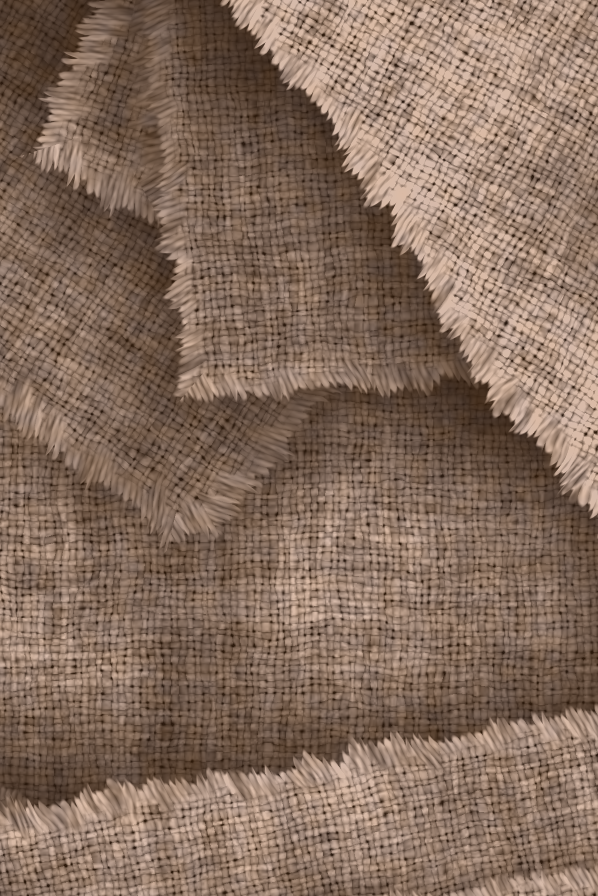
Give the GLSL for this texture, as a Shadertoy shader.

```glsl
#define THREADS 122.0
#define STRANDS 130.0
#define SAMPLES 2
#define SHADOW_REACH 0.15
#define DARK vec3(0.17, 0.10, 0.05)
#define LIGHT vec3(0.76, 0.65, 0.58)

float hash(vec2 p) {
    return fract(sin(dot(p, vec2(127.1, 311.7))) * 43758.5453);
}

float noise(vec2 p) {
    vec2 i = floor(p), f = fract(p);
    f = f * f * (3.0 - 2.0 * f);
    return mix(mix(hash(i), hash(i + vec2(1, 0)), f.x),
               mix(hash(i + vec2(0, 1)), hash(i + vec2(1, 1)), f.x), f.y);
}

// Soft round patch of light or shade
float patchAt(vec2 p, vec2 center, float size) {
    vec2 r = (p - center) / size;
    return exp(-dot(r, r));
}

// Distance along the line a-b, and signed distance to its left side
vec2 edgeFrame(vec2 p, vec2 a, vec2 b) {
    vec2 t = normalize(b - a), r = p - a;
    return vec2(dot(r, t), t.x * r.y - t.y * r.x);
}

vec2 corner(vec2 e, vec2 f) {
    return e.y < f.y ? e : f;
}

// Plain weave of uneven threads, with streaks along them and gaps between
float weave(vec2 p, float angle) {
    float c = cos(angle), s = sin(angle);
    vec2 q = mat2(c, -s, s, c) * p * THREADS;
    q += 0.8 * vec2(noise(q * 0.11), noise(q * 0.11 + 40.0));
    q += 0.6 * vec2(noise(q * vec2(0.9, 0.35)), noise(q * vec2(0.35, 0.9) + 70.0));
    vec2 cell = floor(q), f = abs(fract(q) - 0.5) * 2.0;
    bool over = mod(cell.x + cell.y, 2.0) < 0.5;
    vec2 a = over ? f : f.yx;
    float bump = (1.0 - a.y * a.y) * (1.0 - 0.35 * a.x * a.x);
    vec2 hole = smoothstep(0.25, 1.0, f);
    float depth = hash(floor(q + 0.5) + 9.0);
    vec2 thread = over ? vec2(q.x * 0.2, cell.y * 7.0) : vec2(q.y * 0.2, cell.x * 7.0 + 91.0);
    float slub = noise(thread) - 0.5;
    float streak = noise(q * vec2(0.04, 0.6)) + noise(q * vec2(0.6, 0.04) + 30.0) - 1.0;
    float fuzz = noise(q * 1.9) + noise(q * 3.7) - 1.0;
    return 0.73 + 0.52 * bump - (0.1 + 0.8 * depth * depth) * hole.x * hole.y
         + 0.45 * slub + 0.22 * streak + 0.3 * fuzz;
}

// Lays one frayed cloth, with its cast shadow, over the tone below
float layCloth(float below, vec2 p, vec2 edge, float angle, float light, float fringe, float shade) {
    float d = edge.y + 0.006 * (noise(edge.xx * 22.0) - 0.5);
    below *= 1.0 - shade * exp(min(d, 0.0) / (SHADOW_REACH * shade));

    // Loose strands, slanted and bunched along the border
    float bend = 2.0 * noise(vec2(edge.x * 30.0, d * 18.0));
    float x = edge.x * STRANDS + d * 45.0 + bend;
    float y = edge.x * STRANDS * 2.1 + d * 20.0 + 2.0 * bend;
    float id = floor(x), across = fract(x) * 2.0 - 1.0;
    float curve = 1.0 - across * across;
    float fibre = noise(vec2(y, d * 30.0)) - 0.5;
    float bunch = noise(vec2(x * 0.25, 8.0 + d * 10.0)) - 0.5;
    float fluff = noise(vec2(x * 2.5, d * 150.0)) - 0.5;
    float tip = fringe * (0.22 * hash(vec2(id, 3.0)) + 0.35 * bunch
                          + 0.10 * (1.0 - curve) + 0.3 * fibre);
    float strand = 0.78 + 0.32 * curve + 0.3 * (hash(vec2(id, 17.0)) - 0.5)
                 + 0.6 * fibre + 0.3 * bunch + 0.3 * fluff;
    float inner = smoothstep(0.5, 1.0, d / fringe + 0.5 * (noise(vec2(x * 0.7, 5.0)) - 0.5));
    float tone = mix((light + 0.06) * strand, light * weave(p, angle), inner);
    return mix(below, tone, smoothstep(-0.003, 0.003, d - tip));
}

float scene(vec2 p) {
    float fold = 0.12 * (noise(p * 6.0 + 3.0) - 0.5) + 0.12 * (noise(p * 15.0) - 0.5);

    // Flat ground cloth
    float light = 0.78 + fold + 0.06 * patchAt(p, vec2(0.42, 0.38), 0.16)
                - 0.18 * patchAt(p, vec2(0.22, 0.26), 0.06) - 0.24 * smoothstep(0.27, 0.11, p.y)
                - 0.26 * patchAt(p, vec2(0.54, 0.53), 0.09);
    float tone = light * weave(p, 0.0);

    // Left cloth with its blunt lower corner
    vec2 edge = corner(edgeFrame(p, vec2(0.0, 0.53), vec2(0.195, 0.385)),
                       edgeFrame(p, vec2(0.247, 0.40), vec2(0.371, 0.55)));
    edge = corner(edge, edgeFrame(p, vec2(0.17, 0.388), vec2(0.26, 0.402)));
    light = 0.70 + fold - 0.30 * smoothstep(0.72, 1.0, p.y);
    tone = layCloth(tone, p, edge, -0.55, light, 0.055, 0.42);

    // Small cloth at the upper left
    edge = corner(edgeFrame(p, vec2(0.098, 1.0), vec2(0.02, 0.825)),
                  edgeFrame(p, vec2(0.02, 0.825), vec2(0.17, 0.735)));
    edge = corner(edge, edgeFrame(p, vec2(0.2, 0.6), vec2(0.2, 1.0)));
    light = 0.60 + fold + 0.27 * smoothstep(0.08, 0.03, edge.y);
    tone = layCloth(tone, p, edge, -0.35, light, 0.06, 0.45);

    // Middle cloth
    edge = corner(edgeFrame(p, vec2(0.155, 1.0), vec2(0.196, 0.56)),
                  edgeFrame(p, vec2(0.2, 0.549), vec2(0.547, 0.57)));
    light = 0.66 + fold - 0.20 * smoothstep(0.7, 1.0, p.y) + 0.15 * smoothstep(0.06, 0.02, edge.y);
    tone = layCloth(tone, p, edge, 0.06, light, 0.036, 0.45);

    // Bright cloth on the right, with a wavy border
    edge = edgeFrame(p, vec2(0.250, 1.0), vec2(0.655, 0.412));
    edge.y -= 0.010 * sin((edge.x - 0.08) * 12.0);
    light = 0.94 + 1.2 * fold - 0.30 * patchAt(p, vec2(0.66, 0.74), 0.11)
          - 0.10 * smoothstep(0.1, 0.3, edge.y);
    tone = layCloth(tone, p, edge, -0.5, light, 0.044, 0.66);

    // Cloths along the bottom
    edge = edgeFrame(p, vec2(0.05, 0.10), vec2(0.0, 0.13));
    tone = layCloth(tone, p, edge, 0.3, 0.62, 0.03, 0.25);
    edge = edgeFrame(p, vec2(0.668, 0.216), vec2(0.0, 0.10));
    light = 0.80 + fold + 0.06 * smoothstep(0.07, 0.02, edge.y);
    tone = layCloth(tone, p, edge, 0.18, light, 0.042, 0.45);
    edge = edgeFrame(p, vec2(0.668, 0.038), vec2(0.43, 0.0));
    return layCloth(tone, p, edge, 0.2, 0.80, 0.03, 0.35);
}

void mainImage(out vec4 fragColor, in vec2 fragCoord) {
    float tone = 0.0;
    for (int i = 0; i < SAMPLES * SAMPLES; i++) {
        vec2 offset = (vec2(i % SAMPLES, i / SAMPLES) + 0.5) / float(SAMPLES) - 0.5;
        tone += scene((fragCoord + offset) / iResolution.y);
    }
    tone /= float(SAMPLES * SAMPLES);
    vec2 p = fragCoord / iResolution.y;
    vec3 color = mix(DARK, LIGHT, clamp(tone, 0.0, 1.15));
    color += vec3(0.025, 0.005, -0.025) * (noise(p * 60.0) - 0.5);
    fragColor = vec4(color, 1.0);
}
```
